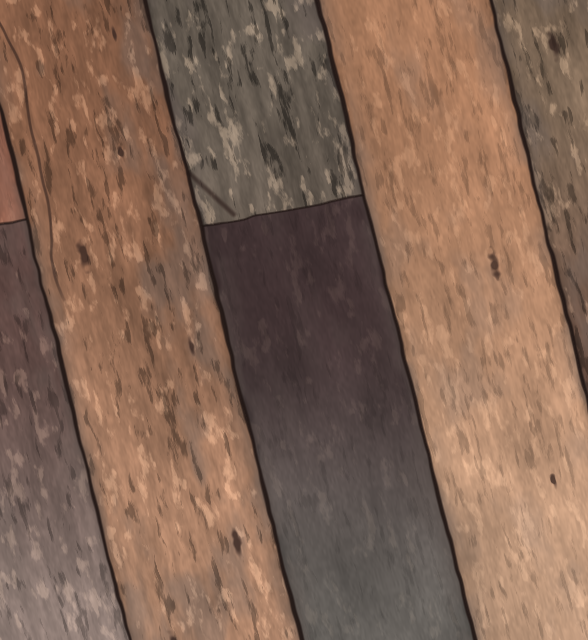
This texture is drawn by a WebGL 2 fragment shader. Its source:

```glsl
#version 300 es
precision highp float;
// Old timber floor: slanted planks, butt joints, dark seams and worn grain.
// A sheared coordinate numbers the planks; each board blends two tones, then
// stretched noise adds grain, pale scuffs, dark pores, knots and splits.
uniform vec2 u_resolution;
out vec4 outColor;

const float PLANK_WIDTH = 0.269;
const float LEAN = 0.244;
const vec3 SEAM = vec3(0.13, 0.09, 0.08);
const vec3 WORN_GREY = vec3(0.50, 0.44, 0.41);

// Boards: five columns left to right, then the lower boards of columns 0 and 2.
const vec3 TOP_TONE[7] = vec3[7](
  vec3(0.62, 0.40, 0.32), vec3(0.53, 0.37, 0.28), vec3(0.39, 0.35, 0.31),
  vec3(0.68, 0.49, 0.37), vec3(0.47, 0.39, 0.32), vec3(0.36, 0.27, 0.25),
  vec3(0.26, 0.20, 0.20));
const vec3 LOW_TONE[7] = vec3[7](
  vec3(0.62, 0.40, 0.32), vec3(0.66, 0.50, 0.40), vec3(0.43, 0.36, 0.32),
  vec3(0.75, 0.60, 0.49), vec3(0.43, 0.28, 0.24), vec3(0.55, 0.48, 0.45),
  vec3(0.41, 0.39, 0.37));
const float SCUFF[7] = float[7](0.3, 0.75, 1.0, 0.4, 0.8, 0.6, 0.25);

float hash(vec2 p) {
  vec3 q = fract(p.xyx * vec3(0.1031, 0.1030, 0.0973));
  q += dot(q, q.yzx + 33.33);
  return fract((q.x + q.y) * q.z);
}

float noise(vec2 p) {
  vec2 i = floor(p), f = fract(p);
  f = f * f * (3.0 - 2.0 * f);
  return mix(mix(hash(i), hash(i + vec2(1, 0)), f.x),
             mix(hash(i + vec2(0, 1)), hash(i + vec2(1, 1)), f.x), f.y);
}

float fbm(vec2 p) {
  float sum = 0.0, amp = 0.53;
  for (int i = 0; i < 4; i++) {
    sum += amp * noise(p);
    p = p * 2.03 + 17.3;
    amp *= 0.5;
  }
  return sum;
}

// Soft-edged stroke of a given half width around distance zero.
float stroke(float d, float halfWidth, float blur) {
  return 1.0 - smoothstep(halfWidth - blur, halfWidth + blur, abs(d));
}

float segment(vec2 p, vec2 a, vec2 b) {
  vec2 ab = b - a;
  return length(p - a - ab * clamp(dot(p - a, ab) / dot(ab, ab), 0.0, 1.0));
}

// Sparse long dark knots, one chance per cell of a column.
float knots(vec2 local, float column, float chance) {
  float rows = 6.0, row = floor(local.y * rows);
  vec2 cell = vec2(column + 11.0, row + 5.0);
  vec2 centre = vec2(mix(0.2, 0.8, hash(cell)) * PLANK_WIDTH,
                     (row + mix(0.3, 0.7, hash(cell + 7.0))) / rows);
  vec2 d = (local - centre) / vec2(0.011, 0.033);
  float size = mix(0.4, 1.0, hash(cell + 19.0));
  float shape = length(d) + 0.5 * (noise(local * 130.0) - 0.5);
  return step(hash(cell + 31.0), chance) * (1.0 - smoothstep(0.35, 1.0, shape / size));
}

void main() {
  vec2 p = gl_FragCoord.xy / u_resolution.y;
  float blur = max(1.0 / u_resolution.y, 0.0012);

  // Plank column, position inside it, and distance along its length.
  float wobble = 0.006 * (noise(p * vec2(3.0, 7.0)) - 0.5)
               + 0.003 * (noise(p * 45.0) - 0.5);
  float u = (p.x - LEAN * (1.0 - p.y) + 0.042 + wobble) / PLANK_WIDTH;
  float column = clamp(floor(u), -1.0, 3.0);
  float across = u - column;
  float along = p.y - 0.2 * p.x;
  vec2 local = vec2(across * PLANK_WIDTH, along);

  // Butt joints split two of the columns into upper and lower boards.
  float joint = column == 1.0 ? 0.582 : column == -1.0 ? 0.649 : -9.0;
  float jointGap = along - joint + 0.004 * (noise(p * 50.0) - 0.5);
  bool lower = jointGap < 0.0;
  int board = lower ? (column < 0.0 ? 5 : 6) : int(column) + 1;
  float height = clamp(lower ? p.y / 0.6 : p.y, 0.0, 1.0);
  vec3 color = mix(LOW_TONE[board], TOP_TONE[board], smoothstep(0.0, 0.9, height));
  float scuff = SCUFF[board];

  // Broad stains, then grain drawn out along the board.
  vec2 grain = local + vec2(column * 3.7 + 9.0, float(board) + 4.0);
  float stain = fbm(grain * vec2(14.0, 6.0));
  float fibre = fbm(grain * vec2(95.0, 20.0));
  float speck = noise(grain * vec2(330.0, 110.0));
  color *= 1.0 + 0.35 * (stain - 0.5) + 0.42 * scuff * (fibre - 0.5);
  color *= 1.0 + 0.10 * (speck - 0.5);
  color = mix(color, WORN_GREY * (0.6 + 0.5 * color.r),
              0.55 * scuff * smoothstep(0.5, 0.75, fbm(grain * vec2(17.0, 8.0) + 40.0)));

  // Pale scuffs and short dark pores.
  float chips = fbm(grain * vec2(75.0, 32.0) + 70.0);
  float pores = fbm(grain * vec2(110.0, 25.0) + 130.0);
  color += vec3(0.20, 0.17, 0.14) * scuff * smoothstep(0.58, 0.76, chips);
  color *= 1.0 - 0.40 * scuff * smoothstep(0.60, 0.76, pores);
  float knotChance = lower ? 0.0 : column == 0.0 ? 0.75 : 0.25;
  color = mix(color, SEAM * 1.5, 0.75 * knots(local, column, knotChance));

  // A wandering split in one plank and a slanted gouge above a joint.
  float wander = local.x - 0.035 - 0.03 * (noise(vec2(along * 9.0, 3.0)) - 0.5);
  float split = column == 0.0 ? stroke(wander, 0.0022, blur) * smoothstep(0.48, 0.56, along) : 0.0;
  float gouge = stroke(segment(p, vec2(0.295, 0.73), vec2(0.365, 0.665)), 0.0035, blur * 2.0);
  color = mix(color, SEAM * 1.4, max(0.6 * split, 0.65 * gouge));

  // Rubbed edges, joints and seams.
  float edge = min(across, 1.0 - across) * PLANK_WIDTH;
  float rub = exp(-edge * 75.0) * smoothstep(0.3, 0.65, noise(grain * vec2(40.0, 18.0)));
  color = mix(color, WORN_GREY, 0.5 * rub);
  color = mix(color, SEAM, 0.75 * stroke(jointGap, 0.0017, blur));
  color *= 1.0 - 0.30 * exp(-edge * 130.0);
  float seamHalf = 0.0022 + 0.0016 * noise(vec2(p.y * 14.0, floor(u + 0.5)));
  color = mix(color, SEAM, 0.92 * stroke(edge, seamHalf, blur * 1.3));

  outColor = vec4(clamp(color, 0.0, 1.0), 1.0);
}
```
